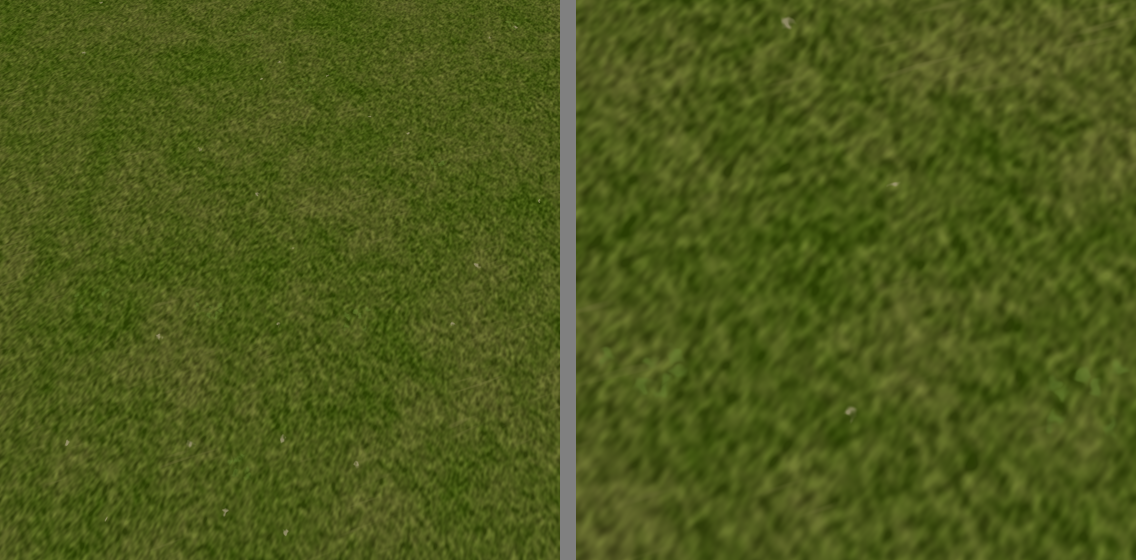
Left: the whole. Right: its middle third, enlarged.
Reproduce this texture procedurally as a WebGL 2 fragment shader.

```glsl
#version 300 es
precision highp float;

uniform vec2 u_resolution;
out vec4 fragColor;

vec2 hash2(vec2 cell) {
    vec3 h = fract(cell.xyx * vec3(0.1031, 0.1030, 0.0973));
    h += dot(h, h.yzx + 33.33);
    return fract((h.xx + h.yz) * h.zy);
}

float cornerSlope(vec2 cell, vec2 offset) {
    return dot(hash2(cell) * 2.0 - 1.0, offset);
}

float gradientNoise(vec2 p) {
    vec2 i = floor(p);
    vec2 f = fract(p);
    vec2 w = f * f * f * (f * (f * 6.0 - 15.0) + 10.0);
    vec2 e = vec2(1.0, 0.0);
    float low = mix(cornerSlope(i, f), cornerSlope(i + e, f - e), w.x);
    float high = mix(cornerSlope(i + e.yx, f - e.yx), cornerSlope(i + 1.0, f - 1.0), w.x);
    return mix(low, high, w.y);
}

// Noise stretched along one direction; density is (along, across)
float strands(vec2 p, float angle, vec2 density) {
    vec2 dir = vec2(cos(angle), sin(angle));
    vec2 q = vec2(dot(p, dir), dot(p, vec2(-dir.y, dir.x)));
    return gradientNoise(q * density + angle * 17.0);
}

// Screen position to a receding ground plane
vec2 groundPlane(vec2 uv, float tilt, float stretch) {
    float depth = 1.0 / (1.0 - tilt * uv.y);
    return vec2((uv.x - 0.5) * depth, depth * stretch) + 3.0;
}

float softDisc(vec2 offset, float radius) {
    return 1.0 - smoothstep(radius * 0.3, radius * 1.4, length(offset));
}

// Sparse small blossoms, one candidate per cell
float blossoms(vec2 p, float cellSize, float chance) {
    vec2 cell = floor(p / cellSize);
    vec2 place = 0.15 + 0.7 * hash2(cell + 41.0);
    vec2 pick = hash2(cell + 87.0);
    vec2 offset = p - (cell + place) * cellSize;
    offset.x += offset.y * (pick.y - 0.5);
    offset += 0.008 * vec2(gradientNoise(p * 140.0), gradientNoise(p * 140.0 + 31.0));
    return step(pick.x, chance) * softDisc(offset, mix(0.003, 0.0065, pick.y));
}

// Loose clumps of ragged leaves
float cloverClumps(vec2 p, float cellSize, float chance) {
    vec2 cell = floor(p / cellSize);
    vec2 center = (cell + 0.2 + 0.6 * hash2(cell + 13.0)) * cellSize;
    vec2 ragged = 0.01 * vec2(gradientNoise(p * 110.0), gradientNoise(p * 110.0 + 17.0));
    float cover = 0.0;
    for (int i = 0; i < 7; i++) {
        vec2 scatter = hash2(cell * 7.0 + float(i) * 3.7) - 0.5;
        vec2 leaf = center + scatter * vec2(0.07, 0.045);
        cover = max(cover, softDisc(p - leaf + ragged, 0.0055));
    }
    return cover * step(hash2(cell + 59.0).x, chance);
}

vec3 lawn(vec2 p) {
    // Broad patches and tufts
    float patches = gradientNoise(p * 4.5);
    float mottling = gradientNoise(p * 13.0 + 5.0);
    float tufts = gradientNoise(p * 42.0 + 9.0);

    // Blades leaning mostly up and to the right
    vec2 bladeDensity = vec2(48.0, 110.0);
    float steer = smoothstep(-0.15, 0.15, gradientNoise(p * 16.0 + 21.0));
    float blades = mix(strands(p, 0.65, bladeDensity), strands(p, 1.15, bladeDensity), steer);
    float crossing = strands(p, 2.1, vec2(62.0, 100.0));
    float fine = strands(p, 0.9, vec2(95.0, 165.0));

    float tone = 0.47 + 0.88 * blades + 0.62 * crossing + 0.72 * fine;
    tone += 0.42 * tufts + 0.26 * mottling + 0.16 * patches;
    vec3 shade = vec3(0.218, 0.265, 0.058);
    vec3 sunlit = vec3(0.385, 0.443, 0.155);
    vec3 color = mix(shade, sunlit, clamp(tone, -0.15, 1.3));

    // Dry olive against fresh green
    float dryness = 1.5 * patches + 1.4 * mottling + 1.0 * tufts + 0.9 * crossing;
    color += vec3(0.024, -0.006, 0.028) * clamp(dryness, -1.1, 1.1);

    // Faint straw
    float straw = smoothstep(0.18, 0.5, strands(p, 0.28, vec2(11.0, 120.0)));
    straw *= smoothstep(0.0, 0.3, mottling + patches);
    color = mix(color, vec3(0.47, 0.47, 0.25), 0.4 * straw);

    // Clover and blossoms
    color = mix(color, vec3(0.42, 0.53, 0.21), 0.5 * cloverClumps(p, 0.3, 0.4));
    return mix(color, vec3(0.66, 0.62, 0.50), 0.75 * blossoms(p, 0.11, 0.12));
}

void main() {
    // Four samples smooth the distant blades
    vec3 color = vec3(0.0);
    for (int i = 0; i < 4; i++) {
        vec2 jitter = vec2(float(i & 1), float(i >> 1)) * 0.5 - 0.25;
        vec2 uv = (gl_FragCoord.xy + jitter) / u_resolution.y;
        color += 0.25 * lawn(groundPlane(uv, 0.5, 1.5));
    }
    fragColor = vec4(max(color, 0.0), 1.0);
}
```
